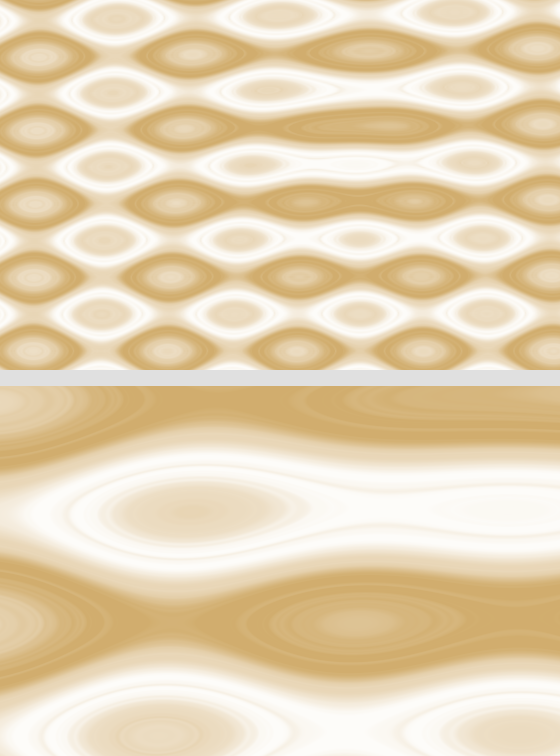
Top, the full canvas; bottom, a detail of the centre.
Write a Shadertoy shader that draws this pattern.

```glsl
// Rows of gold and white lens-shaped cells, staggered like a woven ripple.
// Two crossed waves are summed; the horizontal one holds a dislocation that
// adds a column in the lower half, and the height is coloured as agate bands.

#define ROW_PITCH 0.198
#define ROW_SPREAD 0.0044
#define ROW_BASE 0.051
#define COLUMN_FREQ 16.02
#define COLUMN_PHASE 1.55
#define COLUMN_SHEAR 1.066
#define DEFECT vec2(0.945, 0.547)
#define DEFECT_SIZE 0.51
#define RING_STRENGTH 0.24

const float TAU = 6.2831853;
const vec3 WHITE = vec3(0.992, 0.987, 0.975);
const vec3 BEIGE = vec3(0.92, 0.855, 0.745);
const vec3 GOLD = vec3(0.82, 0.68, 0.43);

float hash(float n) {
    return fract(sin(n * 127.1) * 43758.5453);
}

float noise(float x) {
    float i = floor(x), u = fract(x);
    return mix(hash(i), hash(i + 1.0), u * u * (3.0 - 2.0 * u)) - 0.5;
}

// Sum of the row wave and the dislocated column wave, from -2 to 2
float waveHeight(vec2 p) {
    vec2 d = p - DEFECT;
    float rowPhase = TAU * (p.y - ROW_BASE) / (ROW_PITCH + ROW_SPREAD * p.x);
    float columnPhase = COLUMN_FREQ * p.x + COLUMN_PHASE
        - COLUMN_SHEAR * d.y * (p.x - 0.819)
        + atan(d.y, d.x + 1e-5);
    float strength = 1.04 * tanh(length(d) / DEFECT_SIZE);
    return cos(rowPhase) + strength * cos(columnPhase);
}

// Irregular fine rings that follow the contours, faded where too thin
float fineRings(float h, float blur) {
    float sum = 0.0, freq = 9.0, amp = 1.0;
    for (int i = 0; i < 3; i++) {
        sum += amp * noise(h * freq + 40.0) * (1.0 - smoothstep(0.4, 1.2, blur * freq));
        freq *= 2.1;
        amp *= 0.65;
    }
    return sum;
}

// Tone from -1 (white) over 0 (beige) to 1 (gold)
float bandTone(float h, float blur) {
    float a = abs(h);
    float core = h > 0.0 ? 1.9 : 1.5;
    float tone = smoothstep(0.0, 0.55, a) * (1.0 - smoothstep(0.75, core, a));

    // Thin paler line inside the strong band
    float width = max(0.04, blur);
    float offset = (a - 0.74) / width;
    tone -= 0.25 * (0.04 / width) * exp(-offset * offset);

    return clamp(sign(h) * tone + RING_STRENGTH * fineRings(h, blur), -1.0, 1.0);
}

void mainImage(out vec4 fragColor, in vec2 fragCoord) {
    vec2 p = fragCoord / iResolution.y;
    float h = waveHeight(p);
    float tone = bandTone(h, fwidth(h));
    vec3 color = mix(BEIGE, tone > 0.0 ? GOLD : WHITE, abs(tone));
    fragColor = vec4(color, 1.0);
}
```
